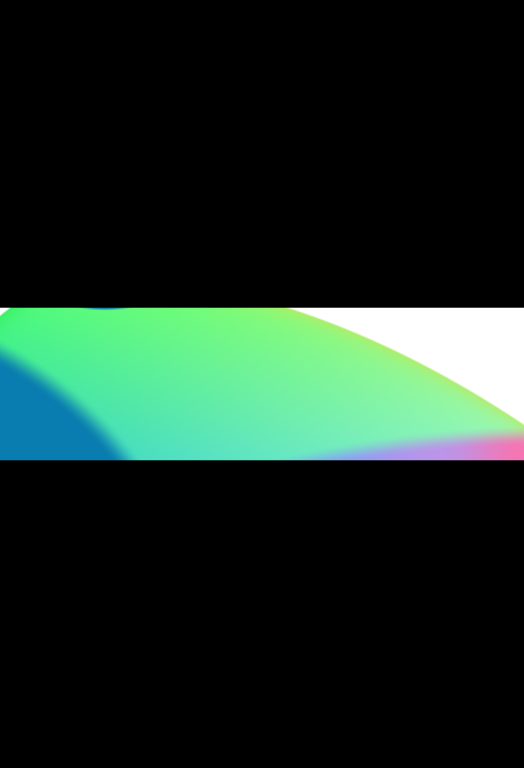
This background is drawn by a Shadertoy shader. Its source:

```glsl
// A horizontal strip of soft green gradient on black, cut by a curved white
// area and overlaid with blurred blue and violet shapes. Built from a bilinear
// colour blend and signed distances, in units of the canvas width.

// Layout: x runs 0..1, y is zero at mid height
const float BAND_HALF = 0.1457;
const vec2  BLUE_CENTER = vec2(-0.365, -0.611);
const float BLUE_RADIUS = 0.765;
const float BLUE_BLUR = 0.024;
const vec2  VIOLET_PEAK = vec2(1.05, -0.097);
const float VIOLET_BEND = 0.23;
const float VIOLET_BLUR = 0.021;
const vec2  SPOT_CENTER = vec2(0.2, 0.149);
const vec2  SPOT_SIZE = vec2(0.062, 0.0095);
const vec2  CURVE_START = vec2(0.55, 0.145);
const vec2  CURVE_SHAPE = vec2(0.321, 0.387);   // slope, bend
const vec2  CORNER_POINT = vec2(0.0, 0.130);
const vec2  CORNER_NORMAL = vec2(0.625, -0.781);
const float RIM_WIDTH = 0.016;
const float EDGE_SOFT = 0.0025;

// Colours
const vec3 LOW_LEFT = vec3(0.18, 0.83, 0.76);
const vec3 LOW_RIGHT = vec3(0.58, 0.97, 0.77);
const vec3 HIGH_LEFT = vec3(0.29, 0.98, 0.49);
const vec3 HIGH_RIGHT = vec3(0.70, 1.00, 0.45);
const vec3 RIM_LIME = vec3(0.71, 0.92, 0.40);
const vec3 RIM_GREEN = vec3(0.20, 0.92, 0.35);
const vec3 BLUE = vec3(0.04, 0.49, 0.69);
const vec3 PERIWINKLE = vec3(0.50, 0.62, 0.97);
const vec3 VIOLET = vec3(0.74, 0.58, 0.91);
const vec3 PINK = vec3(0.96, 0.46, 0.70);
const vec3 WHITE = vec3(1.0);

// Coverage of the inside (negative distance) with a given blur
float cover(float dist, float blur) {
    return 1.0 - smoothstep(-blur, blur, dist);
}

// Approximate distance below the falling curve; positive on the green side
float belowCurve(vec2 p) {
    float x = p.x - CURVE_START.x;
    float height = CURVE_START.y - x * (CURVE_SHAPE.x + CURVE_SHAPE.y * x);
    float slope = CURVE_SHAPE.x + 2.0 * CURVE_SHAPE.y * x;
    return (height - p.y) / sqrt(1.0 + slope * slope);
}

vec3 greenField(vec2 p) {
    float t = clamp(0.5 + 0.5 * p.y / BAND_HALF, 0.0, 1.0);
    return mix(mix(LOW_LEFT, LOW_RIGHT, p.x), mix(HIGH_LEFT, HIGH_RIGHT, p.x), t);
}

vec3 stripColor(vec2 p) {
    vec3 color = greenField(p);

    // Tinted rims beside the white areas; the curve only counts to the right
    float curve = p.x > 0.4 ? belowCurve(p) : 1.0;
    float corner = dot(p - CORNER_POINT, CORNER_NORMAL);
    color = mix(color, RIM_LIME, 0.85 * exp(-max(curve, 0.0) / RIM_WIDTH));
    color = mix(color, RIM_GREEN, 0.7 * exp(-max(corner, 0.0) / RIM_WIDTH));

    // Blurred blue disc and the small spot on the upper edge
    float disc = length(p - BLUE_CENTER) - BLUE_RADIUS;
    color = mix(color, BLUE, cover(disc, BLUE_BLUR));
    float spot = length((p - SPOT_CENTER) / SPOT_SIZE);
    color = mix(color, BLUE, 1.0 - smoothstep(0.4, 1.0, spot));

    // Violet swell, turning from periwinkle to pink along x
    float offset = p.x - VIOLET_PEAK.x;
    float swell = p.y - VIOLET_PEAK.y + VIOLET_BEND * offset * offset;
    vec3 tint = mix(PERIWINKLE, VIOLET, smoothstep(0.58, 0.86, p.x));
    tint = mix(tint, PINK, smoothstep(0.84, 1.0, p.x));
    color = mix(color, tint, cover(swell, VIOLET_BLUR));

    // White areas
    return mix(color, WHITE, cover(min(curve, corner), EDGE_SOFT));
}

void mainImage(out vec4 fragColor, in vec2 fragCoord) {
    vec2 p = (fragCoord - vec2(0.0, 0.5 * iResolution.y)) / iResolution.x;
    float pixel = 1.0 / iResolution.x;
    float band = cover(abs(p.y) - BAND_HALF, 0.5 * pixel);
    fragColor = vec4(stripColor(p) * band, 1.0);
}
```
